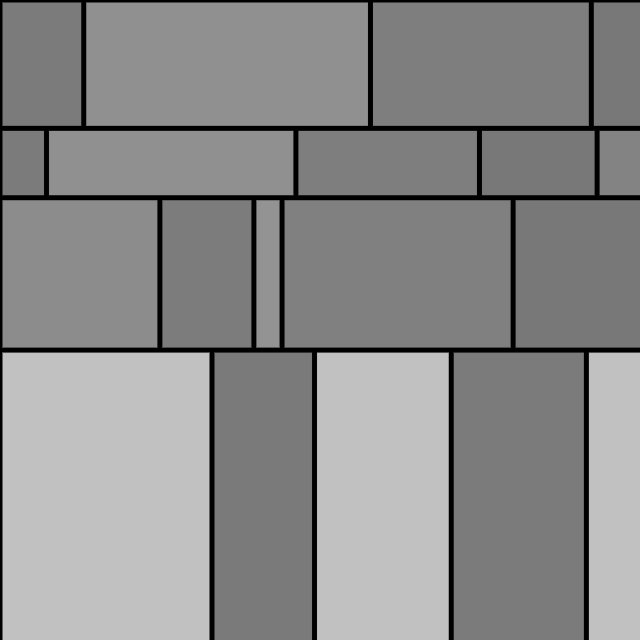
Write a three.js fragment shader that draws this background.

```glsl
// Grey rectangular panels of irregular width in four rows, divided by black lines.
varying vec2 vUv;

float hash(float n) {
  return fract(sin(n * 12.9898) * 43758.5453);
}

// Evenly spread panel widths; the tall row alternates wide and narrow.
float panelWidth(float index, float row) {
  float spread = fract(index * 0.7549 + hash(row + 1.0));
  if (row < 2.5) return 0.03 + 0.42 * spread;
  return mod(index, 2.0) < 0.5 ? 0.2 + 0.24 * spread : 0.13 + 0.1 * spread;
}

// Mid greys, with pale wide panels in the tall row.
float panelShade(float index, float row) {
  float tone = fract(index * 0.5698 + hash(row + 8.0));
  if (row < 2.5) return 0.47 + 0.12 * tone * tone;
  return mod(index, 2.0) < 0.5 ? 0.755 : 0.47 + 0.025 * tone;
}

void main() {
  // Rows, measured down from the top edge
  float down = 1.0 - vUv.y;
  vec3 rowEdges = vec3(0.2005, 0.309, 0.547);
  float row = dot(step(rowEdges, vec3(down)), vec3(1.0));
  vec3 rowGaps = abs(rowEdges - down);
  float lineDistance = min(min(down, rowGaps.x), min(rowGaps.y, rowGaps.z));

  // Walk the panels from left to right
  float edge = 0.0;
  float panel = 0.0;
  for (int i = 0; i < 12; i++) {
    float index = float(i);
    if (vUv.x >= edge) panel = index;
    lineDistance = min(lineDistance, abs(vUv.x - edge));
    edge += panelWidth(index, row);
  }

  // Flat fill with soft-edged black lines
  float fill = smoothstep(0.0029, 0.0049, lineDistance);
  gl_FragColor = vec4(vec3(panelShade(panel, row) * fill), 1.0);
}
```
